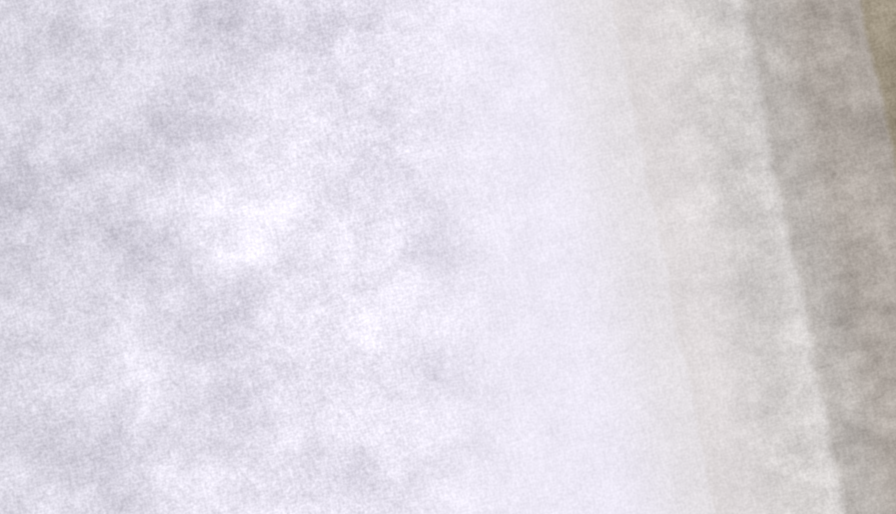
Write a Shadertoy shader that draws this texture.

```glsl
vec2 gradientAt(vec2 cell) {
    vec3 h = fract(cell.xyx * vec3(0.1031, 0.1030, 0.0973));
    h += dot(h, h.yzx + 33.33);
    float angle = 6.2832 * fract((h.x + h.y) * h.z);
    return vec2(cos(angle), sin(angle));
}

float gradientNoise(vec2 p) {
    vec2 i = floor(p), f = fract(p);
    vec2 u = f * f * f * (f * (f * 6.0 - 15.0) + 10.0);
    float a = dot(gradientAt(i), f);
    float b = dot(gradientAt(i + vec2(1, 0)), f - vec2(1, 0));
    float c = dot(gradientAt(i + vec2(0, 1)), f - vec2(0, 1));
    float d = dot(gradientAt(i + vec2(1, 1)), f - vec2(1, 1));
    return mix(mix(a, b, u.x), mix(c, d, u.x), u.y);
}

float fbm(vec2 p) {
    float sum = 0.0, amplitude = 0.6;
    for (int i = 0; i < 5; i++) {
        sum += amplitude * gradientNoise(p);
        p = mat2(1.6, 1.2, -1.2, 1.6) * p + 7.3;
        amplitude *= 0.65;
    }
    return sum;
}

// Ragged stains: centre and radius in units of the canvas height
float stains(vec2 p) {
    vec3 spots[12] = vec3[12](
        vec3(0.83, 0.53, 0.07), vec3(0.86, 0.27, 0.05), vec3(0.48, 0.22, 0.07),
        vec3(0.74, 0.68, 0.08), vec3(0.37, 0.76, 0.08), vec3(0.65, 0.94, 0.10),
        vec3(0.29, 0.52, 0.08), vec3(0.04, 0.64, 0.12), vec3(0.22, 0.13, 0.08),
        vec3(0.44, 0.39, 0.08), vec3(0.67, 0.07, 0.06), vec3(0.45, 0.96, 0.08));
    vec2 q = p + 0.06 * vec2(fbm(p * 14.0), fbm(p * 14.0 + 31.0));
    float sum = 0.0;
    for (int i = 0; i < 12; i++) {
        vec2 d = (q - spots[i].xy) / spots[i].z;
        sum += exp(-dot(d, d));
    }
    return sum * (0.85 + 1.1 * fbm(p * 20.0 + 5.0));
}

void mainImage(out vec4 fragColor, in vec2 fragCoord) {
    vec2 uv = fragCoord / iResolution.xy;
    vec2 p = fragCoord / iResolution.y;

    // Position across the slanted folds, with a slight wobble
    float fold = uv.x - 0.115 * (1.0 - uv.y) + 0.006 * gradientNoise(p * vec2(3.0, 7.0));
    fold += 0.004 * fbm(p * vec2(20.0, 12.0));

    // Cool light on the left, falling into warm shade on the right
    vec3 color = mix(vec3(0.855, 0.845, 0.89), vec3(0.93, 0.915, 0.965),
                     smoothstep(0.0, 0.46, uv.x + 0.08 * (1.0 - uv.y)));
    color = mix(color, vec3(0.895, 0.88, 0.895), smoothstep(0.56, 0.68, fold));
    color = mix(color, vec3(0.875, 0.855, 0.86), smoothstep(0.679, 0.687, fold));
    color = mix(color, vec3(0.82, 0.805, 0.80), smoothstep(0.71, 0.79, fold));
    color = mix(color, vec3(0.73, 0.71, 0.695), smoothstep(0.822, 0.836, fold));
    color = mix(color, vec3(0.68, 0.65, 0.625), smoothstep(0.845, 0.90, fold));
    color = mix(color, vec3(0.61, 0.57, 0.50), smoothstep(0.956, 0.966, fold));

    // Thin pale ridges beside the folds
    color += 0.015 * exp(-pow((fold - 0.816) / 0.008, 2.0));
    color += 0.025 * exp(-pow((fold - 0.932) / 0.008, 2.0));

    // Cloudy mottling, calm in the bright middle
    float leftSide = 1.0 - smoothstep(0.38, 0.62, uv.x);
    float rightSide = smoothstep(0.66, 0.82, fold);
    color += fbm(p * 6.0 + 3.0) * (0.03 + 0.07 * leftSide + 0.09 * rightSide);
    color += fbm(p * 19.0 + 11.0) * (0.025 + 0.05 * leftSide + 0.05 * rightSide);
    color -= 0.07 * stains(p) * vec3(1.0, 1.0, 0.95);
    vec2 fromPatch = p - vec2(0.46, 0.55);
    color += 0.04 * exp(-dot(fromPatch, fromPatch) / 0.012);

    // Creases running across the folds
    vec2 across = mat2(0.97, -0.26, 0.26, 0.97) * p;
    color += 0.05 * fbm(across * vec2(7.0, 19.0)) * (0.2 + rightSide);

    // Woven fibre grain
    float grain = gradientNoise(across * vec2(80.0, 170.0)) + gradientNoise(across * vec2(150.0, 70.0))
                + gradientNoise(across * 185.0 + 9.0);
    color += grain * (0.026 + 0.022 * leftSide + 0.008 * rightSide);

    fragColor = vec4(clamp(color, 0.0, 1.0), 1.0);
}
```
